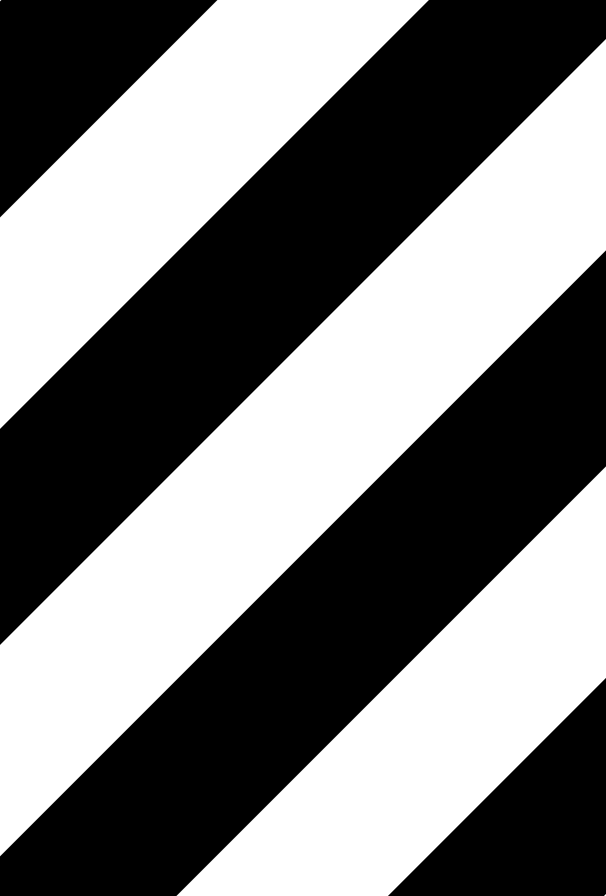
Reproduce this pattern procedurally as a WebGL 1 fragment shader.

```glsl
precision highp float;
// Broad white diagonal stripes rising to the right on black.

uniform vec2 u_resolution;

const vec3 BLACK = vec3(0.0);
const vec3 WHITE = vec3(1.0);

// Lengths along the left edge, in canvas heights
const float PERIOD = 0.4771;
const float STRIPE_WIDTH = 0.2360;
const float FIRST_CENTER = 0.3607;

// Signed distance to the nearest stripe, negative inside
float stripeDistance(float t, float center, float period, float width) {
  float offset = mod(t - center + 0.5 * period, period) - 0.5 * period;
  return abs(offset) - 0.5 * width;
}

// Coverage of a shape, smoothed over one pixel
float coverage(float dist, float pixel) {
  return clamp(0.5 - dist / pixel, 0.0, 1.0);
}

void main() {
  vec2 p = gl_FragCoord.xy / u_resolution.y;
  float pixel = 1.0 / u_resolution.y;

  // Constant along 45 degree lines, zero at the top left corner
  float diagonal = p.x + 1.0 - p.y;
  float dist = stripeDistance(diagonal, FIRST_CENTER, PERIOD, STRIPE_WIDTH);

  // Convert the diagonal measure to perpendicular distance
  float stripe = coverage(dist * inversesqrt(2.0), pixel);
  gl_FragColor = vec4(mix(BLACK, WHITE, stripe), 1.0);
}
```
